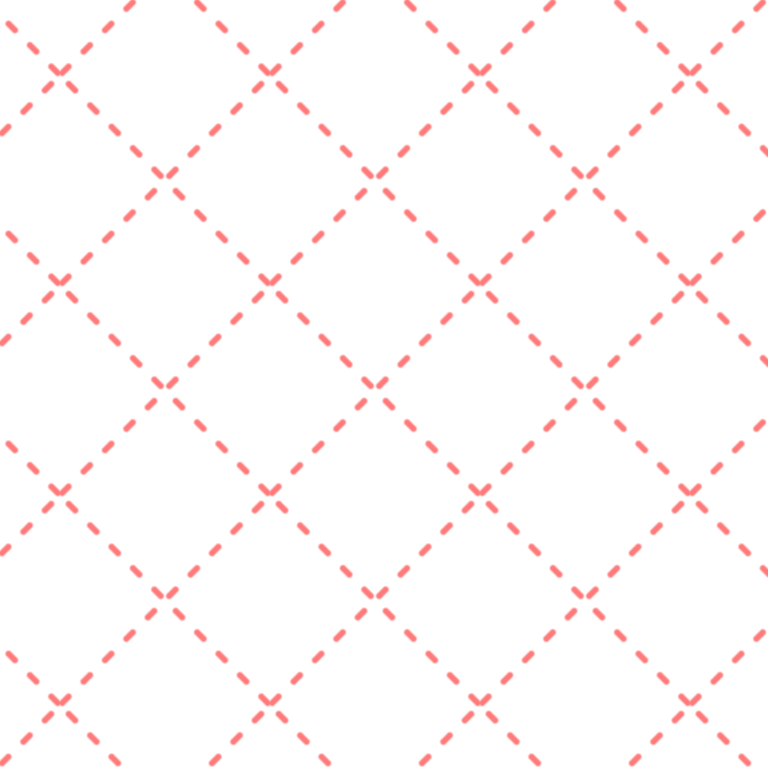
Give the GLSL for this pattern, as a three.js fragment shader.

```glsl
// Dashed diamond lattice: two mirrored families of 45 degree lines on white.
// Each square tile carries ten round-capped dashes per diagonal, spaced from
// the tile corner; wrapped distances let dashes cross tile edges seamlessly.

varying vec2 vUv;

const float TILE = 0.27344;              // tile side, in canvas widths
const vec2 NODE = vec2(0.0781, 0.9021);  // one crossing of the lines

// Dash sizes, in tile sides
const int DASHES = 10;
const float FIRST_DASH = 0.0571;
const float DASH_STEP = 0.1019;
const float HALF_LENGTH = 0.0215;
const float RADIUS = 0.0143;
const float SOFTNESS = 0.0078;

const vec3 PAPER = vec3(1.0);
const vec3 PINK = vec3(1.0, 0.48, 0.48);

// Offset to the nearest repeat of a point, in -0.5 to 0.5
vec2 wrapOffset(vec2 p) {
  return fract(p + 0.5) - 0.5;
}

// Distance to a capsule lying along the rising diagonal
float diagonalCapsule(vec2 p, float halfLength, float radius) {
  vec2 q = vec2(p.x + p.y, p.y - p.x) * 0.70711;
  q.x -= clamp(q.x, -halfLength, halfLength);
  return length(q) - radius;
}

// Distance to the row of dashes on the tile diagonal
float dashedDiagonal(vec2 p, float first, float spacing) {
  float nearest = 1.0;
  for (int i = 0; i < DASHES; i++) {
    vec2 center = vec2(first + spacing * float(i));
    vec2 offset = wrapOffset(p - center);
    nearest = min(nearest, diagonalCapsule(offset, HALF_LENGTH, RADIUS));
  }
  return nearest;
}

void main() {
  // Tile space: origin on a crossing, y pointing down
  vec2 p = (vUv - NODE) / TILE * vec2(1.0, -1.0);

  // Both line families, the second mirrored left to right
  float falling = dashedDiagonal(p, FIRST_DASH, DASH_STEP);
  float rising = dashedDiagonal(vec2(-p.x, p.y), FIRST_DASH, DASH_STEP);

  float ink = 1.0 - smoothstep(-SOFTNESS, SOFTNESS, min(falling, rising));
  gl_FragColor = vec4(mix(PAPER, PINK, ink), 1.0);
}
```
